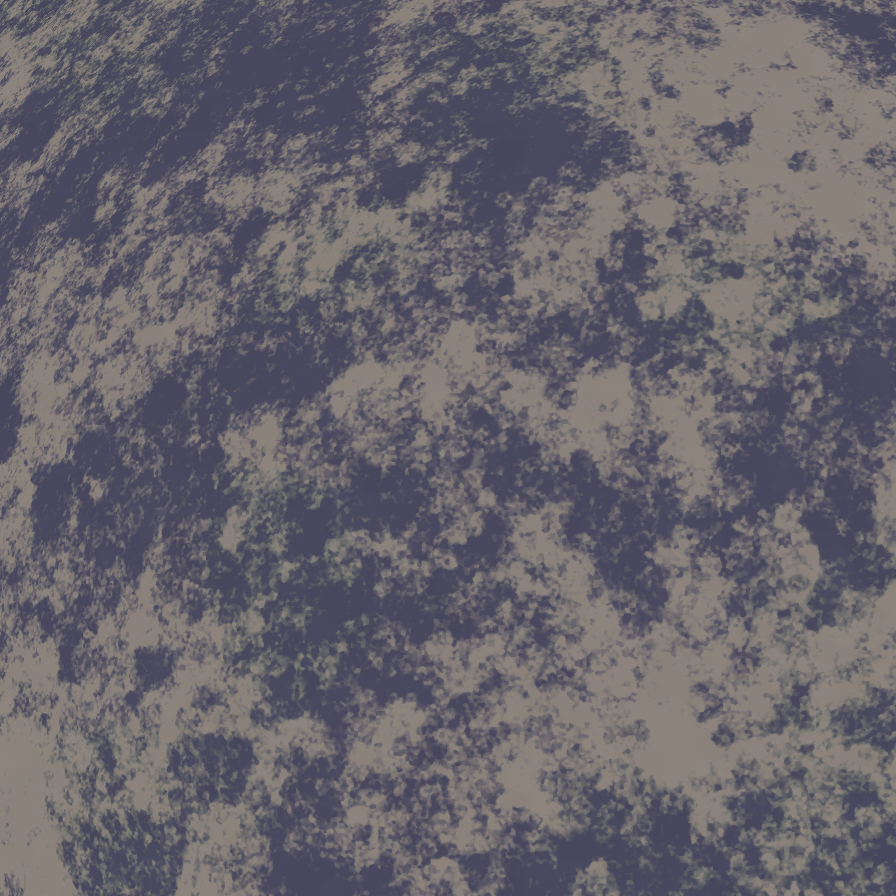
Give the GLSL for this texture, as a Shadertoy shader.

```glsl
const vec3 DARK_SLATE = vec3(0.283, 0.280, 0.366);
const vec3 WARM_STONE = vec3(0.545, 0.513, 0.484);
const vec3 MOSS_SHIFT = vec3(-0.008, 0.008, -0.010);

const vec2 ARC_CENTER = vec2(0.80, 0.20);  // streaks curve around this point
const float ARC_SCALE = 0.80;
const float ARC_STRETCH = 0.45;

const int OCTAVES = 7;
const float BASE_CELLS = 4.5;
const float LACUNARITY = 2.0;
const float BASE_AMPLITUDE = 0.58;
const float ROUGHNESS = 0.96;
const float CELL_SHARPNESS = 9.0;

const float BROAD_AMOUNT = 0.10;
const float BAND_DEPTH = 0.32;
const float BAND_WIDTH = 0.075;
const float BALANCE = 0.035;
const float EDGE_SOFTNESS = 0.42;

vec3 hash3(vec2 cell) {
    vec3 h = fract(cell.xyx * vec3(0.1031, 0.1030, 0.0973));
    h += dot(h, h.yxz + 33.33);
    return fract((h.xxy + h.yzz) * h.zyx);
}

// Cellular noise: random cell values blended by distance, from -0.5 to 0.5
float cellNoise(vec2 p) {
    vec2 base = floor(p);
    vec2 local = p - base;
    float total = 0.0;
    float weightSum = 0.0;
    for (int y = -1; y <= 1; y++) {
        for (int x = -1; x <= 1; x++) {
            vec2 offset = vec2(x, y);
            vec3 cell = hash3(base + offset);
            vec2 toSeed = offset + cell.xy - local;
            float weight = exp(-CELL_SHARPNESS * dot(toSeed, toSeed));
            total += weight * cell.z;
            weightSum += weight;
        }
    }
    return total / weightSum - 0.5;
}

// Nearly equal octaves keep the fine grain as strong as the patches
float roughGrain(vec2 p) {
    float sum = 0.0;
    float amplitude = BASE_AMPLITUDE;
    float frequency = BASE_CELLS;
    for (int i = 0; i < OCTAVES; i++) {
        sum += amplitude * cellNoise(p * frequency + 17.3 * float(i + 3));
        amplitude *= ROUGHNESS;
        frequency *= LACUNARITY;
    }
    return sum;
}

// Radial compression grows outward, drawing the grain into arcs
vec2 arcWarp(vec2 p) {
    vec2 fromCenter = p - ARC_CENTER;
    float r2 = dot(fromCenter, fromCenter);
    return fromCenter * (ARC_SCALE + ARC_STRETCH * r2 * r2);
}

// Large light and dark regions, with a diagonal dark band at upper left
float broadTone(vec2 p) {
    float waves = -cos(11.0 * (p.y - 0.44) + 1.2 * sin(4.0 * p.x))
                + 0.9 * sin(5.5 * p.x - 3.0 + 0.8 * sin(6.0 * p.y))
                + 0.5 * sin(9.0 * p.x + 7.0 * p.y);
    float bandOffset = (p.y - 0.72 - 0.74 * p.x) / BAND_WIDTH;
    float band = exp(-bandOffset * bandOffset) * (1.0 - smoothstep(0.25, 0.5, p.x));
    return BROAD_AMOUNT * waves - BAND_DEPTH * band;
}

void mainImage(out vec4 fragColor, in vec2 fragCoord) {
    vec2 p = fragCoord / iResolution.y;

    // Weathered coverage
    float tone = roughGrain(arcWarp(p)) + broadTone(p) + BALANCE;
    float cover = smoothstep(-EDGE_SOFTNESS, EDGE_SOFTNESS, tone);
    vec3 color = mix(DARK_SLATE, WARM_STONE, cover);

    // Faint moss in the half-covered areas
    float mossPatch = smoothstep(0.0, 0.3, cellNoise(p * 5.0 + 41.0));
    color += MOSS_SHIFT * mossPatch * 4.0 * cover * (1.0 - cover);

    // Slight mottling of both layers
    color += 0.012 * cellNoise(p * 32.0 + 9.0);

    fragColor = vec4(color, 1.0);
}
```
